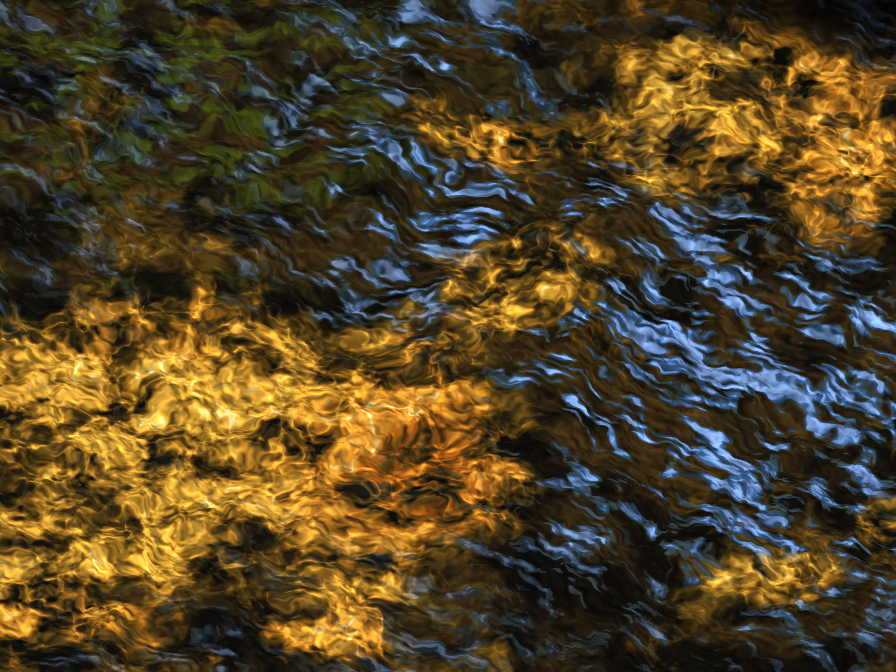
Give the GLSL for this texture, as a Shadertoy shader.

```glsl
const vec3 DEEP = vec3(0.06, 0.055, 0.045);
const vec3 PEAT = vec3(0.21, 0.155, 0.07);
const vec3 UMBER = vec3(0.31, 0.225, 0.075);
const vec3 AMBER = vec3(0.60, 0.42, 0.125);
const vec3 RUST = vec3(0.64, 0.32, 0.07);
const vec3 GOLD = vec3(0.90, 0.67, 0.22);
const vec3 CREAM = vec3(1.0, 0.90, 0.60);
const vec3 MOSS = vec3(0.24, 0.28, 0.07);
const vec3 SLATE = vec3(0.20, 0.25, 0.26);
const vec3 BLUE = vec3(0.18, 0.31, 0.49);
const vec3 SKY = vec3(0.44, 0.57, 0.78);

const float SWELL = 0.09;          // broad refraction
const float CHOP = 0.035;          // fine refraction
const float STREAK_ANGLE = -0.42;  // run of the reflected ripples
const float RIPPLE_FREQ = 420.0;
const float GRAIN = 1.1;           // fine surface contrast

// Soft ellipses: centre, radii
const int SUN_COUNT = 9;
const vec4 SUN[SUN_COUNT] = vec4[SUN_COUNT](
    vec4(0.34, 0.40, 0.37, 0.18), vec4(0.02, 0.23, 0.23, 0.29),
    vec4(0.58, 0.31, 0.18, 0.13), vec4(1.12, 0.81, 0.30, 0.16),
    vec4(0.70, 0.80, 0.09, 0.04), vec4(0.76, 0.58, 0.09, 0.06),
    vec4(0.48, 0.06, 0.12, 0.07), vec4(1.16, 0.15, 0.13, 0.04),
    vec4(1.34, 0.24, 0.06, 0.05));
const vec4 SKY_RIGHT = vec4(1.14, 0.38, 0.40, 0.32);
const vec4 SKY_MIDDLE = vec4(0.72, 0.78, 0.26, 0.38);
const vec4 FOLIAGE = vec4(0.24, 0.87, 0.42, 0.27);

float hash(vec2 cell) {
    return fract(sin(dot(cell, vec2(127.1, 311.7))) * 43758.5453);
}

float noise(vec2 p) {
    vec2 i = floor(p), f = fract(p);
    f = f * f * (3.0 - 2.0 * f);
    return mix(mix(hash(i), hash(i + vec2(1, 0)), f.x),
               mix(hash(i + vec2(0, 1)), hash(i + vec2(1, 1)), f.x), f.y);
}

float fbm(vec2 p, int octaves) {
    float sum = 0.0, total = 0.0, amp = 0.5;
    for (int i = 0; i < octaves; i++) {
        sum += amp * noise(p);
        total += amp;
        amp *= 0.55;
        p = mat2(0.8, 0.6, -0.6, 0.8) * p * 2.03 + 7.3;
    }
    return sum / total;
}

vec2 warp(vec2 p, int octaves) {
    return vec2(fbm(p, octaves), fbm(p + 31.7, octaves)) - 0.5;
}

float spot(vec2 p, vec4 ellipse) {
    vec2 d = (p - ellipse.xy) / ellipse.zw;
    return exp(-dot(d, d));
}

// Thin bright filaments along the noise mid level, broken by a second noise
float caustic(vec2 p, float sharpness) {
    float line = pow(1.0 - abs(2.0 * noise(p) - 1.0), sharpness);
    return line * smoothstep(0.25, 0.75, noise(p * 0.7 + 13.0));
}

void mainImage(out vec4 fragColor, in vec2 fragCoord) {
    vec2 p = fragCoord / iResolution.y;
    vec2 q = p + SWELL * warp(p * 4.0, 3);
    vec2 r = q + CHOP * warp(p * vec2(20.0, 28.0), 3);

    // Sunlight falling on the bed
    float sun = 0.0;
    for (int i = 0; i < SUN_COUNT; i++) sun += spot(q, SUN[i]);
    sun = smoothstep(0.20, 0.74, sun + 1.0 * (fbm(r * vec2(8.0, 12.0), 5) - 0.5));

    // Dark water and bed
    float murk = fbm(r * vec2(9.0, 16.0), 5);
    vec3 color = mix(DEEP, PEAT, smoothstep(0.36, 0.72, murk));

    // Foliage reflected in flat strokes
    float strokes = fbm(r * vec2(18.0, 64.0) + 3.0, 4);
    color = mix(color, MOSS, 0.95 * spot(p, FOLIAGE) * smoothstep(0.44, 0.68, strokes));

    // Refracted light: stones, broad and fine filaments
    float stones = smoothstep(0.28, 0.70, fbm(r * vec2(17.0, 25.0) + 11.0, 5));
    float broad = caustic(r * vec2(22.0, 30.0), 7.0);
    float fine = caustic(r * vec2(52.0, 70.0) + 5.0, 4.0);
    float grit = fbm(r * vec2(85.0, 125.0) + 8.0, 2) - 0.5;
    float light = 0.17 + 0.58 * stones + 0.38 * broad + 0.36 * fine + 0.55 * grit;
    light *= mix(0.08 + 0.30 * smoothstep(0.46, 0.72, fbm(q * 6.0 + 9.0, 3)), 1.0, sun);
    float rusty = smoothstep(0.46, 0.64, fbm(q * 4.0 + 21.0, 3));
    rusty = max(rusty * 0.4, spot(q, vec4(0.62, 0.31, 0.15, 0.13)));
    color = mix(color, UMBER, smoothstep(0.10, 0.34, light));
    color = mix(color, mix(AMBER, RUST, rusty), smoothstep(0.30, 0.56, light));
    color = mix(color, mix(GOLD, RUST * 1.35, rusty * 0.5), smoothstep(0.52, 0.82, light));
    color = mix(color, CREAM, smoothstep(0.90, 1.25, light));

    // Sky glints, small and stretched along the ripples
    float c = cos(STREAK_ANGLE), s = sin(STREAK_ANGLE);
    vec2 flow = mat2(c, -s, s, c) * r;
    float crest = fbm(flow * vec2(24.0, 62.0) + 4.0, 4);
    float ripple = sin(flow.y * RIPPLE_FREQ + 22.0 * noise(q * 9.0));
    float rippled = smoothstep(0.35, 0.65, noise(q * 7.0 + 2.0));
    crest += 0.06 * ripple * rippled + 0.22 * (fbm(q * 6.0 + 40.0, 2) - 0.5);
    float open = 0.30 + 0.70 * spot(p, SKY_RIGHT) + 0.50 * spot(p, SKY_MIDDLE);
    open *= 1.0 - 0.8 * sun;
    float glint = smoothstep(0.46, 0.76, crest + 0.12 * (open - 0.65));
    vec3 reflected = mix(SLATE, BLUE, smoothstep(0.30, 0.65, glint * (0.5 + 0.5 * open)));
    reflected = mix(reflected, SKY, smoothstep(0.62, 1.0, glint));
    color = mix(color, reflected, min(1.25 * open, 1.0) * smoothstep(0.03, 0.32, glint));

    // Fine surface texture and shaded upper right corner
    float grain = fbm(flow * vec2(75.0, 150.0) + 60.0, 2) - 0.5;
    color *= 1.0 + GRAIN * grain + 0.10 * ripple * rippled;
    color *= 1.0 - 0.75 * spot(p, vec4(1.30, 1.04, 0.40, 0.11));
    fragColor = vec4(color, 1.0);
}
```
